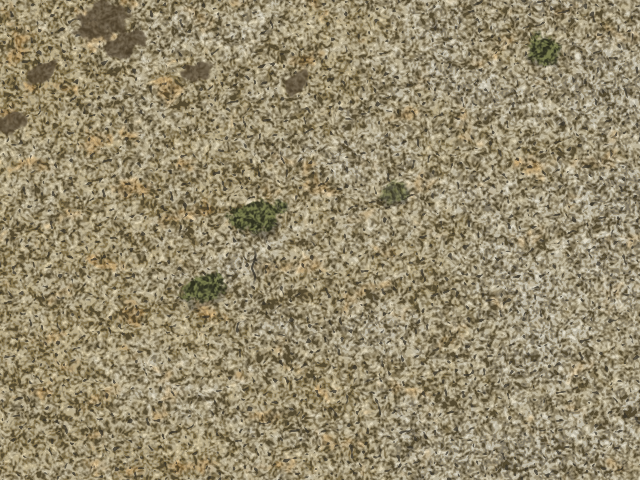
Give the GLSL for this texture, as a WebGL 2 fragment shader.

```glsl
#version 300 es
precision highp float;

uniform vec2 u_resolution;
out vec4 fragColor;

#define GRAIN_SCALE 128.0
#define GRAIN_CONTRAST 1.0
#define SHADOW vec3(0.33, 0.29, 0.19)
#define OCHRE vec3(0.53, 0.465, 0.305)
#define GREY vec3(0.51, 0.48, 0.41)
#define STONE vec3(0.625, 0.58, 0.465)
#define CREAM vec3(0.73, 0.675, 0.53)
#define PALE vec3(0.75, 0.73, 0.66)
#define SPECK_COLOR vec3(0.21, 0.195, 0.16)
#define MOSS_DARK vec3(0.17, 0.18, 0.11)
#define MOSS_LIGHT vec3(0.49, 0.51, 0.31)
#define STAIN_COLOR vec3(0.36, 0.31, 0.23)

float hash(vec2 p) {
    vec3 q = fract(p.xyx * vec3(0.1031, 0.1030, 0.0973));
    q += dot(q, q.yzx + 33.33);
    return fract((q.x + q.y) * q.z);
}

float cornerSlope(vec2 cell, vec2 offset) {
    float angle = 6.2832 * hash(cell);
    return dot(vec2(cos(angle), sin(angle)), offset);
}

// Gradient noise, about -1 to 1
float noise(vec2 p) {
    vec2 i = floor(p), f = p - i;
    vec2 w = f * f * f * (f * (f * 6.0 - 15.0) + 10.0);
    vec2 e = vec2(1.0, 0.0);
    float low = mix(cornerSlope(i, f), cornerSlope(i + e, f - e), w.x);
    float high = mix(cornerSlope(i + e.yx, f - e.yx), cornerSlope(i + 1.0, f - 1.0), w.x);
    return 1.4 * mix(low, high, w.y);
}

const mat2 TURN = mat2(0.8, 0.6, -0.6, 0.8);

float fbm(vec2 p) {
    float sum = 0.0, amp = 0.55;
    for (int i = 0; i < 4; i++) {
        sum += amp * noise(p);
        p = TURN * p * 2.1 + 17.3;
        amp *= 0.55;
    }
    return sum;
}

// Ragged, slightly tilted ellipse: xy is the centre, zw the radii
float patchMask(vec2 p, vec4 shape, float ragged) {
    vec2 d = mat2(0.93, -0.37, 0.37, 0.93) * (p - shape.xy);
    return 1.0 - smoothstep(0.75, 1.1, length(d / shape.zw) + ragged);
}

// Shadow to highlight ramp, with warm and grey variants
vec3 rockColor(float tone, float warmth) {
    vec3 c = mix(SHADOW, mix(GREY, OCHRE, warmth), smoothstep(0.14, 0.38, tone));
    c = mix(c, STONE, smoothstep(0.39, 0.53, tone));
    c = mix(c, mix(PALE, CREAM, warmth), smoothstep(0.54, 0.68, tone));
    return c + 0.14 * smoothstep(0.76, 1.05, tone);
}

void main() {
    vec2 p = gl_FragCoord.xy / u_resolution.y;
    vec2 g = TURN * (p + 0.004 * vec2(noise(p * 35.0), noise(p * 35.0 + 50.0)));

    // Crystalline grain over broad weathering
    float coarse = noise(g * GRAIN_SCALE * 0.48);
    float fine = noise(TURN * g * GRAIN_SCALE + 9.0);
    float dust = noise(g * GRAIN_SCALE * 1.45 + 31.0);
    float broad = fbm(p * vec2(4.0, 7.0) + 3.0);
    float tone = 0.34 * coarse + 0.42 * fine + 0.24 * dust;
    tone += 0.19 * noise(g * 24.0 + 5.0) + 0.13 * broad;
    tone = 0.515 + GRAIN_CONTRAST * tone;

    // Shallow ledges elongated along the bedding
    float ledge = fbm(p * vec2(6.0, 17.0) + 41.0);
    tone -= 0.24 * smoothstep(0.2, 0.6, ledge);
    tone += 0.08 * smoothstep(0.15, 0.5, fbm((p + vec2(0.0, 0.014)) * vec2(6.0, 17.0) + 41.0));

    float warmth = 0.55 - 0.5 * (p.x - 0.67) + 0.75 * fbm(p * vec2(5.0, 8.0) + 70.0);
    warmth = clamp(warmth + 0.45 * noise(g * 55.0 + 80.0), 0.0, 1.0);
    vec3 color = rockColor(tone, warmth);

    // Rusty tints and dark mineral specks
    float rust = smoothstep(0.28, 0.75, noise(p * vec2(13.0, 19.0) + 12.0) + 0.35 * coarse);
    color = mix(color, color * vec3(1.04, 0.91, 0.74), 0.7 * rust * warmth);
    float speck = smoothstep(0.42, 0.66, noise(TURN * g * GRAIN_SCALE * 0.7 + 23.0) - 0.12 * broad);
    color = mix(color, SPECK_COLOR, 0.75 * speck);

    // Brown stains
    vec4 stains[6] = vec4[6](
        vec4(0.215, 0.955, 0.055, 0.04), vec4(0.26, 0.905, 0.045, 0.023),
        vec4(0.087, 0.852, 0.04, 0.019), vec4(0.41, 0.85, 0.04, 0.018),
        vec4(0.616, 0.825, 0.027, 0.023), vec4(0.018, 0.745, 0.032, 0.023));
    float rough = 0.45 * noise(p * 26.0 + 7.0) + 0.35 * noise(p * 65.0);
    float stain = 0.0;
    for (int i = 0; i < 6; i++) stain = max(stain, patchMask(p, stains[i], rough));
    color = mix(color, STAIN_COLOR + 0.12 * (tone - 0.5), 0.85 * stain);

    // Short wandering fissure
    float fissureX = 0.53 + 0.008 * noise(vec2(p.y * 35.0, 4.0));
    float fissure = 1.0 - smoothstep(0.001, 0.0035, abs(p.x - fissureX));
    fissure *= smoothstep(0.4, 0.425, p.y) * (1.0 - smoothstep(0.465, 0.49, p.y));
    color = mix(color, SPECK_COLOR, 0.8 * fissure);

    // Moss tufts with bright tips and dark gaps
    vec4 tufts[4] = vec4[4](
        vec4(1.132, 0.894, 0.035, 0.036), vec4(0.535, 0.549, 0.06, 0.033),
        vec4(0.425, 0.401, 0.05, 0.03), vec4(0.823, 0.6, 0.03, 0.025));
    float tips = smoothstep(-0.55, 0.6, noise(g * 85.0 + 60.0) + 0.6 * dust);
    for (int i = 0; i < 4; i++) {
        float cover = patchMask(p, tufts[i], 0.6 * rough + 0.2 * fine);
        float shade = patchMask(p + vec2(0.0, 0.012), tufts[i], rough);
        color *= 1.0 - 0.3 * shade;
        color = mix(color, mix(MOSS_DARK, MOSS_LIGHT, tips), (i == 3 ? 0.6 : 0.9) * cover);
    }

    fragColor = vec4(clamp(color, 0.0, 1.0), 1.0);
}
```
